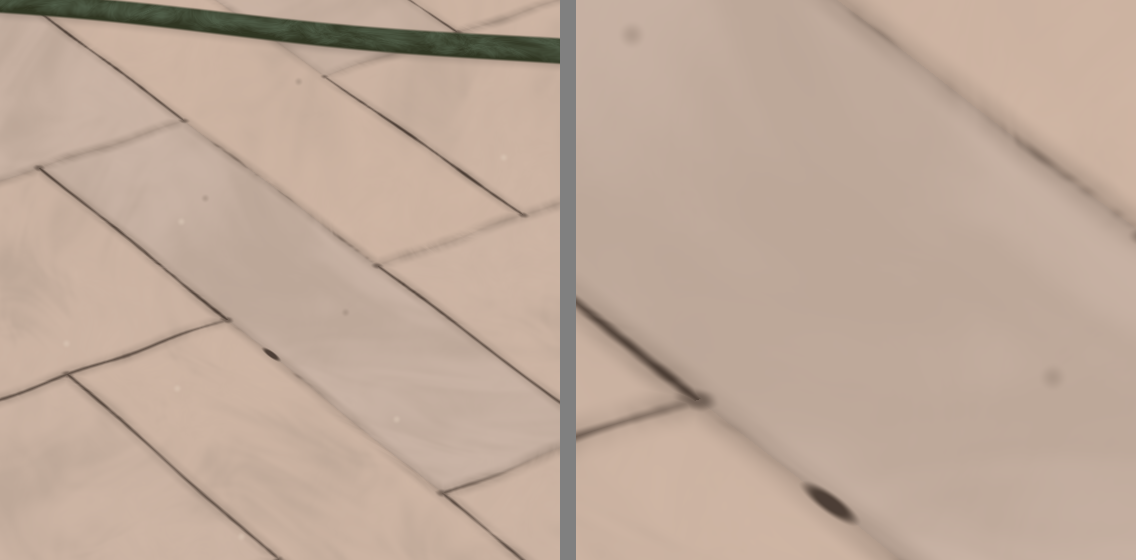
Left: the whole. Right: its middle third, enlarged.
Write a Shadertoy shader that draws this texture.

```glsl
// Weathered herringbone paving seen at an angle, crossed by a green hose.

// Paving plane to canvas (y down): columns are along-step, across-step, origin
const mat3 PAVING_VIEW = mat3(0.306, 0.2318, -0.068,
                              0.2656, -0.0792, 0.02,
                              0.0716, 0.2995, 1.0);
const vec2 UNIT_SIZE = vec2(0.366, 0.236);   // canvas distance across one paving unit

const vec3 STONE = vec3(0.785, 0.70, 0.645);
const vec3 STONE_WARM = vec3(0.805, 0.705, 0.635);
const vec3 STONE_SHADE = vec3(0.705, 0.625, 0.565);
const vec3 MORTAR = vec3(0.60, 0.525, 0.47);
const vec3 GAP = vec3(0.30, 0.245, 0.21);
const vec3 CHIP = vec3(0.87, 0.80, 0.73);
const vec3 HOSE_DARK = vec3(0.19, 0.21, 0.135);
const vec3 HOSE_LIGHT = vec3(0.31, 0.36, 0.28);

const float GAP_WIDTH = 0.0020;     // half width of the open joints
const float GAP_BLUR = 0.0026;
const float BEVEL_WIDTH = 0.017;    // half width of the worn bevels
const float CORNER_RADIUS = 0.006;
const float SPECK_SCALE = 15.0;
const vec2 HOLE = vec2(1.21, 0.0);  // largest missing piece of mortar

float hash(vec2 p) {
    p = fract(p * vec2(0.1031, 0.1173));
    p += dot(p, p.yx + 33.33);
    return fract((p.x + p.y) * p.x * 97.3);
}

// Layered, warped sines, roughly -1 to 1
float mottle(vec2 p) {
    float sum = 0.0, weight = 0.5;
    for (int i = 0; i < 5; i++) {
        p = mat2(0.8, 0.6, -0.6, 0.8) * p * 1.8 + 1.1 * sin(p.yx * 0.9 + float(i));
        sum += weight * sin(p.x) * sin(p.y + 1.0);
        weight *= 0.7;
    }
    return sum;
}

// Cellular noise: distance to the nearest point, and its random value
vec2 cellular(vec2 p) {
    vec2 nearest = vec2(9.0, 0.0);
    for (int y = -1; y <= 1; y++)
    for (int x = -1; x <= 1; x++) {
        vec2 cell = floor(p) + vec2(x, y);
        vec2 point = cell + vec2(hash(cell + 40.0), hash(cell + 71.0));
        float d = length(p - point);
        if (d < nearest.x) nearest = vec2(d, hash(cell + 113.0));
    }
    return nearest;
}

// Corner of the 2 by 1 block that holds q; phases 0, 1 run along, 2, 3 across
vec2 blockOrigin(vec2 q) {
    vec2 cell = floor(q);
    float phase = mod(cell.x + cell.y, 4.0);
    return phase < 2.0 ? cell - vec2(phase, 0.0) : cell - vec2(0.0, phase - 2.0);
}

float band(float d, float halfWidth, float blur) {
    return 1.0 - smoothstep(halfWidth - blur, halfWidth + blur, d);
}

vec3 paving(vec2 p, float pixel) {
    vec3 plane = inverse(PAVING_VIEW) * vec3(p, 1.0);
    vec2 q = plane.xy / plane.z;
    q += 0.005 * vec2(sin(q.y * 9.0 + q.x * 4.0), sin(q.x * 8.0 + 1.0));
    float blotch = mottle(p * 5.0), grain = mottle(p * 26.0 + 5.0);

    // Stone faces: slight tint per block, soft blotches, fine grain
    float tint = hash(blockOrigin(q) + 20.0);
    vec3 color = mix(STONE, STONE_WARM, tint) * (1.0 + 0.010 * grain);
    float shade = smoothstep(-0.4, 1.0, blotch + 0.2 * grain + 0.25 - 0.5 * tint);
    color = mix(color, STONE_SHADE, 0.6 * shade);

    // Joints: the phase of the cell before each line tells which kind it is
    vec2 line = floor(q + 0.5);
    vec2 d = abs(q - line) * UNIT_SIZE;
    float alongPhase = mod(floor(q.x) + line.y - 1.0, 4.0);
    float acrossPhase = mod(line.x - 1.0 + floor(q.y), 4.0);
    float hasAlong = alongPhase == 2.0 ? 0.0 : 1.0;
    float hasAcross = acrossPhase == 0.0 ? 0.0 : 1.0;
    float wear = mottle(q * 5.0 + 3.0);
    float openAlong = alongPhase == 0.0 ? 0.08 + 0.4 * smoothstep(0.1, 0.8, wear)
                                        : clamp(0.78 + 0.3 * wear, 0.35, 1.0);
    float packed = smoothstep(0.7, 1.4, q.x - q.y) * smoothstep(0.7, -0.2, q.y);
    float openAcross = 0.06 + 0.72 * packed;

    float bevel = max(hasAlong * band(d.y, BEVEL_WIDTH * 0.5, BEVEL_WIDTH * 0.5),
                      hasAcross * band(d.x, BEVEL_WIDTH * 0.5, BEVEL_WIDTH * 0.5));
    color = mix(color, MORTAR, bevel * clamp(0.42 + 0.3 * wear, 0.1, 0.8));
    float width = GAP_WIDTH * (1.0 + 0.35 * wear), blur = max(pixel, GAP_BLUR);
    float opening = max(hasAlong * openAlong * band(d.y, width, blur),
                        hasAcross * openAcross * band(d.x, width, blur));
    float corner = 0.6 * band(length(d), CORNER_RADIUS * (0.8 + 0.4 * wear), 0.004);
    float hole = band(length((q - HOLE) * vec2(0.40, 0.75)), 0.014, 0.006);
    color = mix(color, GAP, max(max(opening, corner), hole));

    // Very sparse, soft dark specks and pale chips
    vec2 speck = cellular(p * SPECK_SCALE);
    float spot = band(speck.x, 0.07, 0.07);
    color = mix(color, MORTAR, 0.5 * spot * step(0.975, speck.y));
    return mix(color, CHIP, 0.5 * spot * step(speck.y, 0.025));
}

void mainImage(out vec4 fragColor, in vec2 fragCoord) {
    vec2 p = fragCoord / iResolution.xy;
    p.y = 1.0 - p.y;
    float pixel = 1.0 / iResolution.y;
    vec3 color = paving(p, pixel);

    // Hose with a contact shadow, rounded shading and streaks of wear
    float centre = 0.007 + 0.087 * p.x + 0.005 * sin(6.283 * (p.x - 0.4));
    float radius = 0.0185 + 0.004 * p.x;
    float offset = p.y - centre;
    color *= 1.0 - 0.15 * band(abs(offset - 0.006), radius, 0.012);
    float across = offset / radius;
    float light = 0.62 - 0.6 * across * across - 0.3 * across;
    light += 0.5 * mottle(p * vec2(26.0, 50.0));
    vec3 hose = mix(HOSE_DARK, HOSE_LIGHT, clamp(light, 0.0, 1.0));
    color = mix(color, hose, band(abs(offset), radius, max(pixel, 0.003)));
    fragColor = vec4(color, 1.0);
}
```
